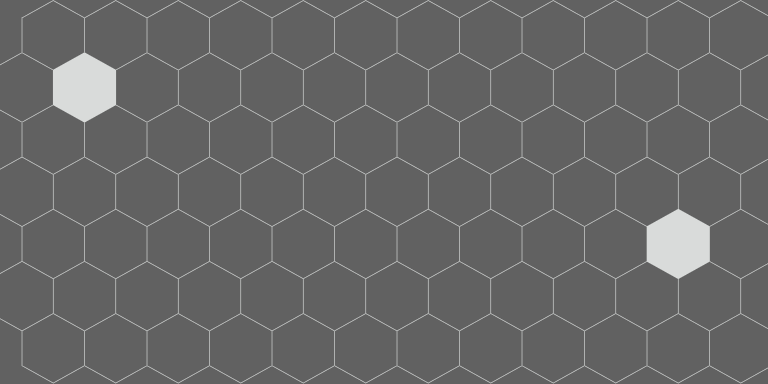
A Shadertoy shader for this pattern:

```glsl
const vec3 GROUND = vec3(0.38);
const vec3 LIGHT = vec3(0.85, 0.86, 0.855);

// Lengths in units of the canvas height, y measured down from the top
const float CELL_WIDTH = 0.16276;
const float ROW_PITCH = 0.13585;
const float HALF_SIDE = 0.0453;
const float LINE_WIDTH = 0.0017;
const vec2 FIRST_CENTRE = vec2(0.1387, 0.0919);
const float LAST_ROW = 6.0;

// Filled cells as (column, row)
const vec2 LIT_A = vec2(0.0, 1.0);
const vec2 LIT_B = vec2(10.0, 4.0);

// Signed distance to a pointy-topped hexagon, slightly flattened
float hexDistance(vec2 p) {
    float apex = ROW_PITCH - HALF_SIDE;
    vec2 slantNormal = normalize(vec2(apex - HALF_SIDE, 0.5 * CELL_WIDTH));
    p = abs(p);
    return max(p.x - 0.5 * CELL_WIDTH, dot(p - vec2(0.0, apex), slantNormal));
}

// Pixel coverage of the half plane d < 0
float coverage(float d, float pixel) {
    return clamp(0.5 - d / pixel, 0.0, 1.0);
}

void mainImage(out vec4 fragColor, in vec2 fragCoord) {
    float pixel = 1.0 / iResolution.y;
    vec2 p = vec2(fragCoord.x, iResolution.y - fragCoord.y) * pixel;
    vec2 grid = p - FIRST_CENTRE;
    float nearestRow = floor(grid.y / ROW_PITCH + 0.5);
    float ink = 0.0;

    // Closest cell in each of the three nearest rows
    for (int i = -1; i <= 1; i++) {
        float row = clamp(nearestRow + float(i), 0.0, LAST_ROW);
        float odd = mod(row, 2.0);
        float column = floor(grid.x / CELL_WIDTH - 0.5 * odd + 0.5);
        column = max(column, -odd);   // even rows start one cell later

        vec2 centre = vec2((column + 0.5 * odd) * CELL_WIDTH, row * ROW_PITCH);
        float d = hexDistance(grid - centre);

        // Outline, with thin lines kept at their true weight
        float outline = coverage(d - 0.5 * LINE_WIDTH, pixel)
                      - coverage(d + 0.5 * LINE_WIDTH, pixel);
        ink = max(ink, outline);

        // Solid cells
        vec2 cell = vec2(column, row);
        if (cell == LIT_A || cell == LIT_B) {
            ink = max(ink, coverage(d - 0.5 * LINE_WIDTH, pixel));
        }
    }

    fragColor = vec4(mix(GROUND, LIGHT, ink), 1.0);
}
```
